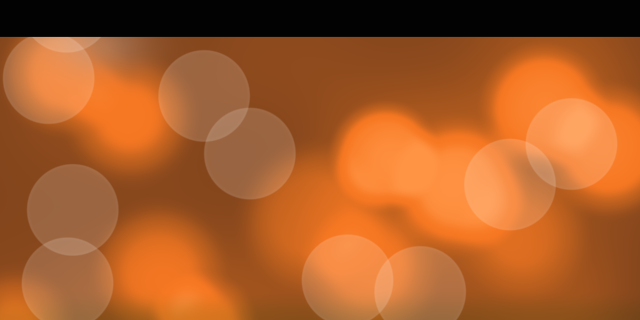
Give the GLSL for this background, as a Shadertoy shader.

```glsl
// Warm out-of-focus lights: soft amber blobs glow over a brown haze, with
// crisp translucent discs in overlapping pairs and a black band on top.
// Blobs add up to a heat value that a colour ramp turns into orange tones.

const float BAND_BOTTOM   = 0.885;  // lengths are in canvas heights
const int   BLOB_COUNT    = 12;
const float BLOB_RADIUS   = 0.145;
const float BLOB_JITTER   = 0.10;
const float HALO_WIDTH    = 0.28;
const float HALO_GAIN     = 0.19;
const float HAZE_GAIN     = 0.26;
const int   PAIR_COUNT    = 5;
const float DISC_RADIUS   = 0.143;
const float DISC_OPACITY  = 0.17;
const float PAIR_DISTANCE = 0.115;

const vec3 DARK_BROWN  = vec3(0.50, 0.265, 0.11);
const vec3 AMBER       = vec3(0.75, 0.38, 0.12);
const vec3 ORANGE      = vec3(0.97, 0.47, 0.135);
const vec3 PALE_ORANGE = vec3(1.00, 0.58, 0.27);
const vec3 GREY_GLOW   = vec3(0.70, 0.52, 0.41);
const vec3 DISC_LIGHT  = vec3(1.0, 0.97, 0.95);
const vec3 BAND_COLOUR = vec3(0.008);

vec2 hash2(vec2 p) {
    vec3 q = fract(vec3(p.xyx) * vec3(0.1031, 0.1030, 0.0973));
    q += dot(q, q.yzx + 33.33);
    return fract((q.xx + q.yz) * q.zy);
}

float valueNoise(vec2 p) {
    vec2 cell = floor(p), f = fract(p);
    f = f * f * f * (f * (f * 6.0 - 15.0) + 10.0);
    float low  = mix(hash2(cell).x, hash2(cell + vec2(1, 0)).x, f.x);
    float high = mix(hash2(cell + vec2(0, 1)).x, hash2(cell + vec2(1, 1)).x, f.x);
    return mix(low, high, f.y);
}

vec3 heatRamp(float heat) {
    vec3 colour = mix(DARK_BROWN, AMBER, smoothstep(0.0, 0.55, heat));
    colour = mix(colour, ORANGE, smoothstep(0.45, 0.9, heat));
    return mix(colour, PALE_ORANGE, smoothstep(0.88, 1.45, heat));
}

// Summed warmth of the haze and the defocused blobs
float glowHeat(vec2 p, vec2 area) {
    float heat = HAZE_GAIN * valueNoise(p * 2.3 + 7.0);
    for (int i = 0; i < BLOB_COUNT; i++) {
        float n = float(i);
        vec2 random = hash2(vec2(n + 3.0, 17.0));
        vec2 centre = fract(n * vec2(0.618, 0.5698) + vec2(0.0, 0.03)) * area
                    + (random - 0.5) * BLOB_JITTER;
        float vigour = fract(n * 0.4142 + 0.5);
        float strength = mix(0.35, 0.9, vigour);
        float radius = BLOB_RADIUS * mix(0.85, 1.25, random.y);
        float softness = mix(0.035, 0.085, random.x);
        float d = distance(p, centre);
        float body = 1.0 - smoothstep(radius - softness, radius + softness, d);
        float core = exp(-d * d / (radius * radius));
        float halo = exp(-d * d / (HALO_WIDTH * HALO_WIDTH));
        heat += strength * (body * (0.7 + 0.3 * core) + HALO_GAIN * halo);
    }
    return heat;
}

// Coverage of one crisp disc, with a slightly brighter rim
float discLight(vec2 p, vec2 centre, float pixel) {
    float d = distance(p, centre) - DISC_RADIUS;
    float fill = 1.0 - smoothstep(-pixel, pixel, d);
    float rim = smoothstep(-0.012, 0.0, d);
    return fill * (1.0 + 0.15 * rim);
}

void mainImage(out vec4 fragColor, in vec2 fragCoord) {
    float pixel = 1.0 / iResolution.y;
    vec2 p = fragCoord * pixel;
    vec2 area = vec2(iResolution.x * pixel, BAND_BOTTOM);

    vec3 colour = heatRamp(glowHeat(p, area));

    // Pale smoky patch near the upper left, olive shade along the bottom
    vec2 smoke = (p - vec2(0.16 * area.x, 0.86)) / vec2(0.15, 0.09);
    colour = mix(colour, GREY_GLOW, 0.65 * exp(-dot(smoke, smoke)));
    colour *= mix(vec3(0.87, 0.97, 0.9), vec3(1.0), smoothstep(0.0, 0.1, p.y));

    // Overlapping pairs of translucent discs
    for (int i = 0; i < PAIR_COUNT; i++) {
        float n = float(i);
        vec2 middle = fract(n * vec2(0.7549, 0.5698) + vec2(0.09, 0.98)) * area;
        float angle = 2.4 * (n - 3.0) - 0.9;
        vec2 offset = PAIR_DISTANCE * vec2(cos(angle), sin(angle));
        for (float side = -1.0; side < 2.0; side += 2.0) {
            float light = discLight(p, middle + side * offset, pixel);
            colour = mix(colour, DISC_LIGHT, DISC_OPACITY * light);
        }
    }

    // Black band
    float band = smoothstep(-0.5 * pixel, 0.5 * pixel, p.y - BAND_BOTTOM);
    fragColor = vec4(mix(colour, BAND_COLOUR, band), 1.0);
}
```
